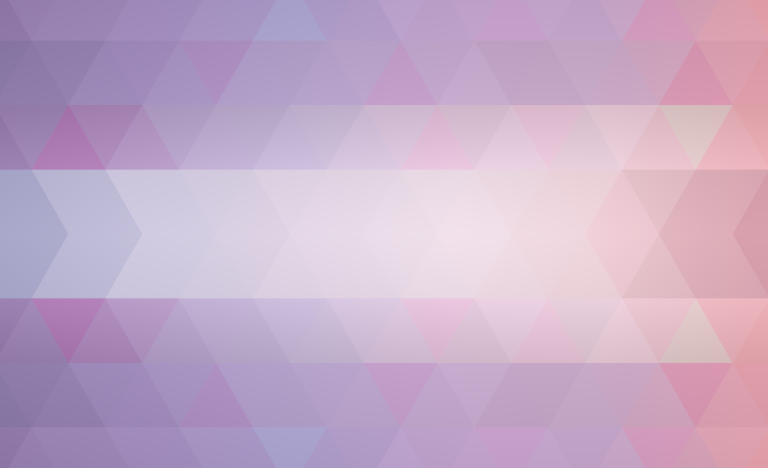
A Shadertoy shader for this background:

```glsl
// Mirrored bands of pastel triangles, violet to rose, around a pale central strip.
#define ROW_HEIGHT 0.1378
#define TRI_WIDTH 0.1577
#define X_OFFSET 0.0115
#define COLUMNS 10.4
#define FACET_BLEND 0.3
#define JITTER 0.022
#define SAMPLES 3

const vec3 ROSE_SHIFT = vec3(0.03, -0.06, -0.02);
const vec3 GLOW_TINT = vec3(0.035, 0.035, 0.025);

// Colour stops from left to right, from the middle strip outwards
const vec3 STRIP[6] = vec3[6](
    vec3(0.64, 0.64, 0.78), vec3(0.80, 0.78, 0.87), vec3(0.86, 0.81, 0.88),
    vec3(0.90, 0.84, 0.89), vec3(0.91, 0.80, 0.83), vec3(0.83, 0.61, 0.66));
const vec3 INNER[6] = vec3[6](
    vec3(0.58, 0.48, 0.67), vec3(0.68, 0.60, 0.76), vec3(0.76, 0.71, 0.83),
    vec3(0.85, 0.75, 0.83), vec3(0.88, 0.78, 0.83), vec3(0.89, 0.65, 0.68));
const vec3 MIDDLE[6] = vec3[6](
    vec3(0.54, 0.47, 0.65), vec3(0.62, 0.54, 0.73), vec3(0.70, 0.63, 0.79),
    vec3(0.76, 0.65, 0.79), vec3(0.76, 0.64, 0.76), vec3(0.87, 0.61, 0.66));
const vec3 OUTER[6] = vec3[6](
    vec3(0.56, 0.47, 0.66), vec3(0.62, 0.54, 0.73), vec3(0.66, 0.60, 0.78),
    vec3(0.75, 0.63, 0.79), vec3(0.75, 0.63, 0.77), vec3(0.87, 0.61, 0.65));

// Accented facets: row, index along the row, rose strength (negative is cool)
const vec3 ACCENTS[13] = vec3[13](
    vec3(0, 16, 0.2), vec3(1, 2, 1.2), vec3(1, 3, 0.5), vec3(1, 4, 0.4),
    vec3(1, 12, 0.5), vec3(1, 15, 0.4), vec3(1, 19, -0.9), vec3(2, 5, 0.5),
    vec3(2, 10, 0.5), vec3(2, 18, 0.6), vec3(3, 8, -0.4), vec3(3, 14, 0.3),
    vec3(3, 18, 0.6));

float hash(vec2 p) {
    return fract(sin(dot(p, vec2(127.1, 311.7))) * 43758.5453);
}

vec3 ramp(vec3 stops[6], float x) {
    float f = clamp(x, 0.0, 0.9999) * 5.0;
    int k = int(f);
    return mix(stops[k], stops[k + 1], fract(f));
}

vec3 rowColor(float row, float x) {
    if (row < 0.5) return ramp(STRIP, x);
    if (row < 1.5) return ramp(INNER, x);
    if (row < 2.5) return ramp(MIDDLE, x);
    return ramp(OUTER, x);
}

vec3 pattern(vec2 p) {
    // Triangle lattice, mirrored about the horizontal centre line
    float level = abs(p.y - 0.5) / ROW_HEIGHT;
    float row = floor(level);
    float t = level - row;
    float shift = 0.5 * mod(row, 2.0);
    float u = (p.x + X_OFFSET) / TRI_WIDTH;
    float s = u + shift;
    float left = floor(s - 0.5 * t);
    float right = floor(s + 0.5 * t);
    float index = left + right;
    float center = 0.5 * (index + 1.0) - shift;

    // Triangles at the ends of the strip join into chevrons
    if (row < 0.5) {
        if (right < 3.0) {
            center = right + 0.25;
            index = 2.0 * right;
        } else if (left > 8.0) {
            center = left + 0.75;
            index = 2.0 * left;
        }
    }

    // Flat facet colour softened by the continuous ramp
    float x = mix(center, u, FACET_BLEND) / COLUMNS;
    vec3 color = rowColor(row, x);
    float strength = row < 0.5 ? 0.5 : 1.0;
    color += JITTER * strength * (hash(vec2(index, row)) - 0.5);
    for (int i = 0; i < 13; i++) {
        vec2 d = abs(ACCENTS[i].xy - vec2(row, index));
        if (max(d.x, d.y) < 0.5) color += ROSE_SHIFT * ACCENTS[i].z;
    }

    // Shading within each row and a soft glow right of the centre
    float slope = row < 0.5 ? 0.02 : (row < 1.5 ? 0.07 : 0.025);
    color += slope * (0.5 - t);
    vec2 q = (p - vec2(0.94, 0.5)) / vec2(0.45, 0.2);
    return color + GLOW_TINT * exp(-dot(q, q));
}

void mainImage(out vec4 fragColor, in vec2 fragCoord) {
    // Average a small grid of samples to smooth the facet edges
    vec3 sum = vec3(0.0);
    for (int i = 0; i < SAMPLES * SAMPLES; i++) {
        vec2 cell = vec2(i % SAMPLES, i / SAMPLES) + 0.5;
        vec2 offset = cell / float(SAMPLES) - 0.5;
        sum += pattern((fragCoord + offset) / iResolution.y);
    }
    fragColor = vec4(sum / float(SAMPLES * SAMPLES), 1.0);
}
```
